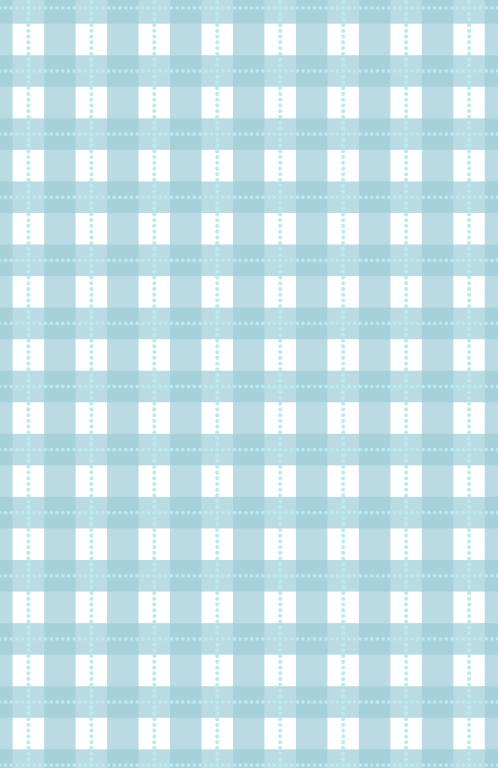
A WebGL 2 fragment shader for this pattern:

```glsl
#version 300 es
precision highp float;

uniform vec2 u_resolution;
out vec4 outColor;

// Coverage of the inside of a shape, softened over one pixel.
float coverage(float dist, float pixel) {
    return clamp(0.5 - dist / pixel, 0.0, 1.0);
}

// Signed offset from the nearest multiple of a step.
float nearest(float x, float stepSize) {
    return x - stepSize * round(x / stepSize);
}

// Row of round dots along the first axis, eleven to each check.
float dottedLine(vec2 p, float radius, float pixel) {
    vec2 q = vec2(nearest(p.x, 1.0 / 11.0), p.y);
    return coverage(length(q) - radius, pixel);
}

void main() {
    const vec3 white = vec3(1.0);
    const vec3 paleBlue = vec3(0.73, 0.86, 0.89);
    const vec3 deepBlue = vec3(0.65, 0.82, 0.86);
    const vec3 aqua = vec3(0.73, 0.92, 0.93);

    // One unit per check, measured from the top left corner.
    vec2 canvas = vec2(gl_FragCoord.x, u_resolution.y - gl_FragCoord.y) / u_resolution.y;
    vec2 cell = canvas * vec2(12.2, 12.171) - vec2(0.451, 0.125);
    float pixel = 12.2 / u_resolution.y;
    vec2 p = vec2(nearest(cell.x, 1.0), nearest(cell.y, 1.0));

    // Translucent stripes, darker where they cross.
    float column = coverage(0.25 - abs(p.x), pixel);
    float band = coverage(abs(p.y) - 0.25, pixel);
    vec3 color = mix(white, paleBlue, column);
    color = mix(color, mix(paleBlue, deepBlue, column), band);

    // Dotted stitching through the bands and the light columns.
    float acrossDots = dottedLine(p, 0.028, pixel);
    float downDots = dottedLine(p.yx, 0.032, pixel);
    color = mix(color, aqua, max(acrossDots, downDots));

    outColor = vec4(color, 1.0);
}
```
